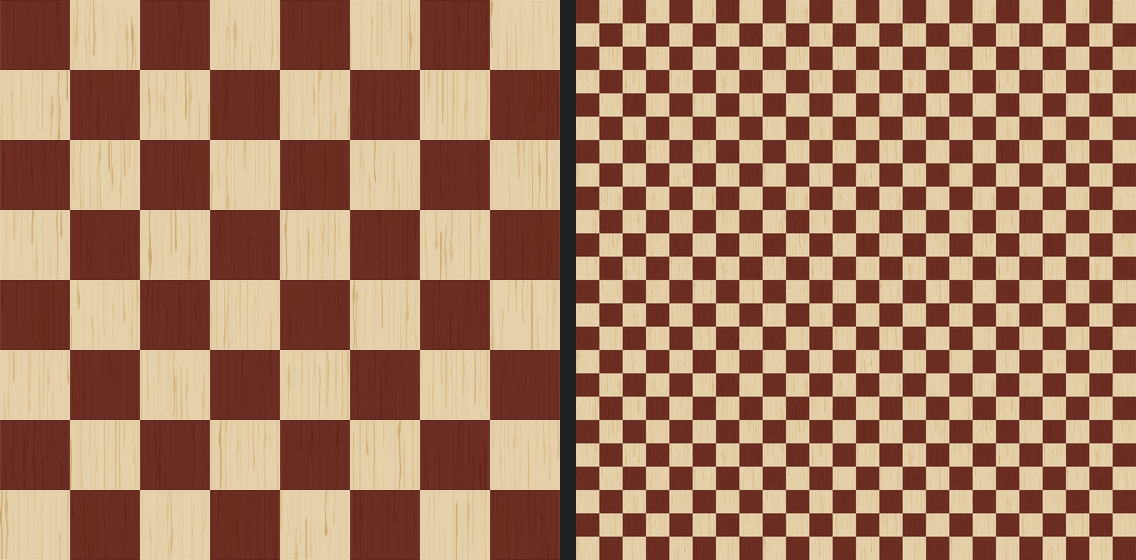
Left: one tile. Right: repeated 3 by 3.
This pattern is drawn by a WebGL 1 fragment shader. Its source:

```glsl
precision highp float;
// Checkered board of dark and pale wooden squares with streaky vertical grain.

#define SQUARES 8.0
#define STREAKS 12
#define PALE vec3(0.894, 0.814, 0.664)
#define PALE_STREAK vec3(0.845, 0.735, 0.545)
#define PALE_DEEP vec3(0.785, 0.655, 0.435)
#define DARK vec3(0.424, 0.180, 0.133)
#define DARK_STREAK vec3(0.375, 0.140, 0.098)
#define SIDE_SEAM vec3(0.475, 0.270, 0.190)
#define FLAT_SEAM vec3(0.340, 0.125, 0.095)
#define SEAM_WIDTH 0.010
#define STREAK_HALF_WIDTH 0.0075
#define WOBBLE 0.009

uniform vec2 u_resolution;

float hash(vec2 p) {
  return fract(sin(dot(p, vec2(127.1, 311.7))) * 43758.5453);
}

// Share of a pixel-wide window at offset d covered by a band of given half width
float bandCoverage(float d, float halfWidth, float px) {
  float right = min(d + 0.5 * px, halfWidth);
  float left = max(d - 0.5 * px, -halfWidth);
  return clamp((right - left) / px, 0.0, 1.0);
}

// Grain of one square: x = streak coverage, y = coverage by the deeper tone
vec2 woodGrain(vec2 p, vec2 cell, float px) {
  vec2 grain = vec2(0.0);
  for (int i = 0; i < STREAKS; i++) {
    float n = float(i);
    vec2 seed = cell * vec2(1.0, 9.0) + vec2(n * 17.0, n * 5.0);
    float place = hash(seed + 0.3);
    float size = hash(seed + 1.7);
    float shape = hash(seed + 3.1);
    float tone = hash(seed + 4.9);

    // Uneven spacing and a gently wandering centre line
    float x = (n + 0.5 + 0.85 * (place - 0.5)) / float(STREAKS);
    float bend = sin(p.y * (3.0 + 5.0 * shape) + 6.283 * tone);
    bend += 0.4 * sin(p.y * (11.0 + 6.0 * size) + 6.283 * place);
    x += WOBBLE * bend * shape;

    // Width swells around a knot and tapers off at loose ends
    float knot = (p.y - hash(seed + 6.3)) * 9.0;
    float halfWidth = STREAK_HALF_WIDTH * (0.45 + 1.1 * size * size);
    halfWidth *= 0.85 + 0.2 * bend + 1.4 * step(0.6, shape) * exp(-knot * knot);
    float ends = hash(seed + 7.7);
    float low = ends < 0.3 ? 0.1 + 1.6 * ends : -0.5;
    float high = ends > 0.7 ? 0.9 - 1.6 * (1.0 - ends) : 1.5;
    halfWidth *= smoothstep(low, low + 0.08, p.y);
    halfWidth *= 1.0 - smoothstep(high - 0.08, high, p.y);

    float cover = bandCoverage(p.x - x, halfWidth, px);
    float deep = smoothstep(0.55, 1.0, tone) * smoothstep(0.2, 0.8, size);
    grain = max(grain, cover * vec2(0.7 + 0.3 * size, deep));
  }
  return grain;
}

void main() {
  vec2 board = gl_FragCoord.xy / u_resolution * SQUARES;
  vec2 cell = floor(board);
  vec2 p = fract(board);
  float px = SQUARES / min(u_resolution.x, u_resolution.y);

  // Distance to the nearest edge, positive inside dark squares
  vec2 edge = min(p, 1.0 - p);
  float nearest = min(edge.x, edge.y);
  float isDark = mod(cell.x + cell.y, 2.0);
  float darkCover = clamp((isDark * 2.0 - 1.0) * nearest / px + 0.5, 0.0, 1.0);

  // Wood tones
  vec2 grain = woodGrain(p, cell, px);
  float fibre = hash(vec2(floor(p.x * 24.0), cell.x + cell.y * SQUARES)) - 0.5;
  vec3 pale = mix(PALE + 0.012 * fibre, PALE_STREAK, grain.x);
  pale = mix(pale, PALE_DEEP, grain.y);
  vec3 dark = mix(DARK + 0.008 * fibre, DARK_STREAK, 0.75 * grain.x);

  // Worn side seams, shadowed flat seams and a faint bright rim on pale squares
  vec2 seam = vec2(bandCoverage(edge.x, SEAM_WIDTH, px),
                   bandCoverage(edge.y, SEAM_WIDTH, px));
  dark = mix(dark, SIDE_SEAM, seam.x);
  dark = mix(dark, FLAT_SEAM, 0.7 * seam.y);
  pale = mix(pale, vec3(0.93, 0.84, 0.72), 0.6 * seam.y);

  gl_FragColor = vec4(mix(pale, dark, darkCover), 1.0);
}
```
